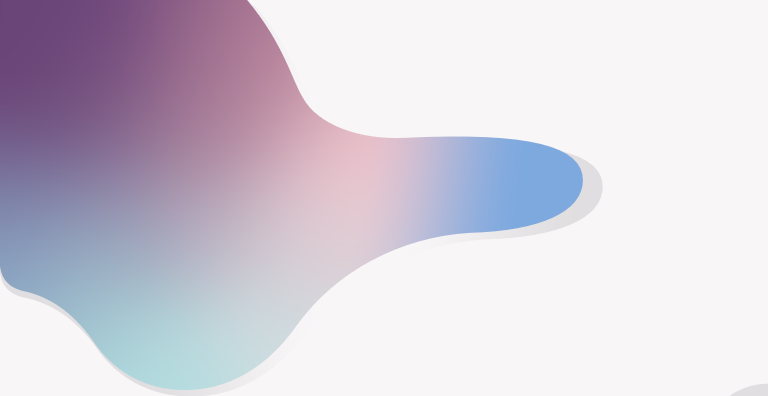
Reproduce this background procedurally as a WebGL 1 fragment shader.

```glsl
precision highp float;
// A soft fluid blob enters from the upper left and stretches to a rounded tip.
// Its outline is a chain of cubic curves turned into a signed distance; its
// colour blends Gaussian-weighted stops, and a stretched copy makes the shadow.

uniform vec2 u_resolution;

// Lengths are in canvas heights, measured from the lower left.
const vec3 PAPER = vec3(0.972, 0.964, 0.969);
const vec3 SHADE = vec3(0.880, 0.872, 0.878);
const vec3 BLUE = vec3(0.490, 0.662, 0.875);
const float BLUE_START = 0.884;
const float BLUE_END = 1.338;
const float BLUE_TILT = 0.12;
const float STOP_RADIUS = 0.2;
const float SHADOW_STRETCH = 1.034;
const float SHADOW_DROP = 0.0165;
const float FADE_CENTER = 0.909;
const float FADE_INNER = 0.088;
const float FADE_OUTER = 0.556;
const vec2 DISC_CENTER = vec2(1.939, -0.136);
const float DISC_RADIUS = 0.167;
const int CURVE_STEPS = 16;

// Outline state: current end point, squared distance, inside/outside sign
vec2 pen;
float nearest;
float side;

void lineTo(vec2 p, vec2 end) {
  vec2 along = end - pen;
  vec2 toP = p - pen;
  float t = clamp(dot(toP, along) / max(dot(along, along), 1e-12), 0.0, 1.0);
  vec2 gap = toP - along * t;
  nearest = min(nearest, dot(gap, gap));
  if ((pen.y > p.y) != (end.y > p.y)) {
    if (toP.x < along.x * toP.y / along.y) side = -side;
  }
  pen = end;
}

void curveTo(vec2 p, vec2 c1, vec2 c2, vec2 end) {
  vec2 start = pen;
  for (int i = 1; i <= CURVE_STEPS; i++) {
    float t = float(i) / float(CURVE_STEPS);
    float u = 1.0 - t;
    lineTo(p, u * u * u * start + 3.0 * u * u * t * c1
            + 3.0 * u * t * t * c2 + t * t * t * end);
  }
}

// Signed distance to the blob, negative inside
float blobDistance(vec2 p) {
  pen = vec2(0.624, 1.0);
  nearest = 1e3;
  side = 1.0;
  // Shoulder, neck and tip
  curveTo(p, vec2(0.717, 0.889), vec2(0.737, 0.798), vec2(0.765, 0.753));
  curveTo(p, vec2(0.801, 0.687), vec2(0.904, 0.646), vec2(1.023, 0.652));
  curveTo(p, vec2(1.338, 0.667), vec2(1.472, 0.631), vec2(1.472, 0.545));
  curveTo(p, vec2(1.472, 0.465), vec2(1.364, 0.417), vec2(1.187, 0.412));
  // Underside and lower lobe
  curveTo(p, vec2(1.010, 0.402), vec2(0.846, 0.313), vec2(0.750, 0.179));
  curveTo(p, vec2(0.674, 0.071), vec2(0.576, 0.015), vec2(0.467, 0.015));
  curveTo(p, vec2(0.366, 0.015), vec2(0.285, 0.063), vec2(0.235, 0.139));
  curveTo(p, vec2(0.182, 0.215), vec2(0.121, 0.250), vec2(0.068, 0.263));
  curveTo(p, vec2(0.030, 0.270), vec2(0.005, 0.288), vec2(0.0, 0.328));
  // Close outside the canvas
  curveTo(p, vec2(-0.227, 0.495), vec2(-0.227, 1.758), vec2(0.624, 1.0));
  return side * sqrt(nearest);
}

// Weighted colour in rgb, weight in a
vec4 colorStop(vec2 p, vec2 center, vec3 color) {
  vec2 d = (p - center) / STOP_RADIUS;
  return vec4(color, 1.0) * exp(-dot(d, d));
}

vec3 blobColor(vec2 p) {
  // Plum corner
  vec4 sum = colorStop(p, vec2(0.05, 0.95), vec3(0.41, 0.27, 0.47));
  sum += colorStop(p, vec2(0.05, 0.75), vec3(0.41, 0.25, 0.45));
  sum += colorStop(p, vec2(0.28, 0.92), vec3(0.42, 0.27, 0.48));
  sum += colorStop(p, vec2(0.28, 0.70), vec3(0.49, 0.36, 0.52));
  // Mauve to pink
  sum += colorStop(p, vec2(0.505, 0.87), vec3(0.62, 0.42, 0.55));
  sum += colorStop(p, vec2(0.505, 0.65), vec3(0.67, 0.51, 0.61));
  sum += colorStop(p, vec2(0.69, 0.77), vec3(0.74, 0.54, 0.62));
  sum += colorStop(p, vec2(0.86, 0.62), vec3(0.95, 0.78, 0.81));
  sum += colorStop(p, vec2(0.78, 0.42), vec3(0.87, 0.81, 0.84));
  // Slate middle and left
  sum += colorStop(p, vec2(0.53, 0.42), vec3(0.74, 0.71, 0.77));
  sum += colorStop(p, vec2(0.28, 0.44), vec3(0.57, 0.58, 0.70));
  sum += colorStop(p, vec2(0.025, 0.52), vec3(0.47, 0.47, 0.63));
  sum += colorStop(p, vec2(0.025, 0.32), vec3(0.54, 0.66, 0.78));
  // Aqua lobe
  sum += colorStop(p, vec2(0.25, 0.24), vec3(0.65, 0.80, 0.83));
  sum += colorStop(p, vec2(0.43, 0.065), vec3(0.70, 0.87, 0.88));
  sum += colorStop(p, vec2(0.68, 0.165), vec3(0.82, 0.87, 0.88));
  float ramp = p.x + BLUE_TILT * (0.53 - p.y);
  return mix(sum.rgb / sum.a, BLUE, smoothstep(BLUE_START, BLUE_END, ramp));
}

float coverage(float dist) {
  return clamp(0.5 - dist * u_resolution.y, 0.0, 1.0);
}

void main() {
  vec2 p = gl_FragCoord.xy / u_resolution.y;
  vec2 shadowP = vec2(p.x / SHADOW_STRETCH, p.y + SHADOW_DROP);
  float fade = smoothstep(FADE_INNER, FADE_OUTER, abs(p.x - FADE_CENTER));
  vec3 color = mix(PAPER, SHADE, coverage(blobDistance(shadowP)) * fade);
  color = mix(color, SHADE, coverage(length(p - DISC_CENTER) - DISC_RADIUS));
  color = mix(color, blobColor(p), coverage(blobDistance(p)));
  gl_FragColor = vec4(color, 1.0);
}
```
